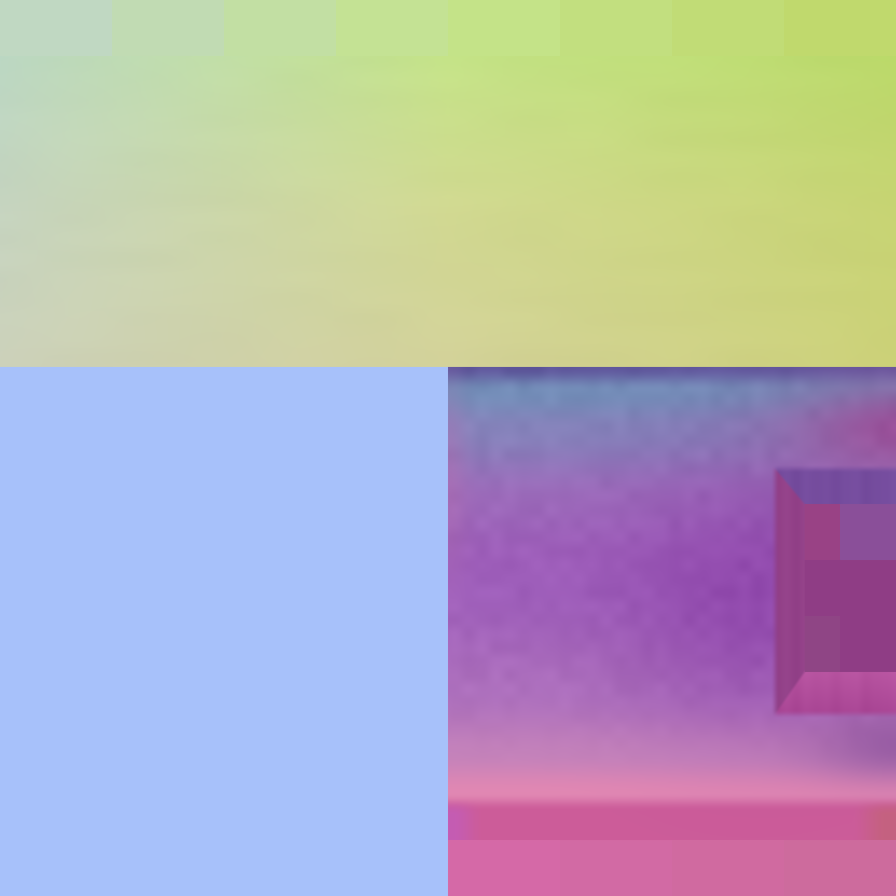
Give the GLSL for this background, as a Shadertoy shader.

```glsl
const float HORIZON = 0.5905;
const float MIDDLE = 0.5;
const float BLOCK = 0.125;

float hash(vec2 p) {
    return fract(sin(dot(p, vec2(127.1, 311.7))) * 43758.5453);
}

float noise(vec2 p) {
    vec2 i = floor(p), f = fract(p);
    f = f * f * (3.0 - 2.0 * f);
    float low = mix(hash(i), hash(i + vec2(1, 0)), f.x);
    float high = mix(hash(i + vec2(0, 1)), hash(i + vec2(1, 1)), f.x);
    return mix(low, high, f.y);
}

// Antialiased step: 0 below the edge, 1 above it
float cut(float edge, float v, float aa) {
    return smoothstep(edge - aa, edge + aa, v);
}

// Antialiased box mask
float box(vec2 p, vec2 lo, vec2 hi, float aa) {
    return cut(lo.x, p.x, aa) * cut(lo.y, p.y, aa)
         * (1.0 - cut(hi.x, p.x, aa)) * (1.0 - cut(hi.y, p.y, aa));
}

// Three colours spread evenly over t = 0..1
vec3 ramp(vec3 a, vec3 b, vec3 c, float t) {
    return t < 0.5 ? mix(a, b, t * 2.0) : mix(b, c, t * 2.0 - 1.0);
}

float glow(vec2 p, vec2 centre, vec2 size) {
    vec2 d = (p - centre) / size;
    return exp(-dot(d, d));
}

vec3 meadow(vec2 p, float aa) {
    float t = clamp((p.y - HORIZON) / (0.9375 - HORIZON), 0.0, 1.0);
    vec3 low = ramp(vec3(0.80, 0.82, 0.73), vec3(0.825, 0.82, 0.60), vec3(0.80, 0.82, 0.47), p.x);
    vec3 mid = ramp(vec3(0.775, 0.83, 0.75), vec3(0.82, 0.85, 0.57), vec3(0.78, 0.83, 0.45), p.x);
    vec3 top = ramp(vec3(0.74, 0.85, 0.77), vec3(0.77, 0.89, 0.53), vec3(0.73, 0.85, 0.41), p.x);
    vec3 col = ramp(low, mid, top, t);
    col += 0.012 * (noise(p * vec2(12.0, 45.0)) - 0.5);

    // Flat blocks along the upper edge
    float blockX = (floor(p.x / BLOCK) + 0.5) * BLOCK;
    vec3 block = ramp(vec3(0.75, 0.84, 0.79), vec3(0.77, 0.895, 0.55), vec3(0.75, 0.845, 0.41), blockX);
    return mix(col, block, cut(0.9375, p.y, aa));
}

vec3 dusk(vec2 p, float aa) {
    // Vertical colour profile, from the floor up
    vec3 col = vec3(0.80, 0.36, 0.60);
    col = mix(col, vec3(0.88, 0.53, 0.70), smoothstep(0.095, 0.115, p.y));
    col = mix(col, vec3(0.77, 0.51, 0.73), smoothstep(0.115, 0.160, p.y));
    col = mix(col, vec3(0.68, 0.44, 0.74), smoothstep(0.150, 0.230, p.y));
    col = mix(col, vec3(0.62, 0.37, 0.73), smoothstep(0.210, 0.350, p.y));
    col = mix(col, vec3(0.61, 0.42, 0.73), smoothstep(0.370, 0.460, p.y));
    col = mix(col, vec3(0.52, 0.51, 0.73), smoothstep(0.440, 0.525, p.y));
    col = mix(col, vec3(0.45, 0.55, 0.72), smoothstep(0.520, 0.562, p.y));
    col = mix(col, vec3(0.37, 0.34, 0.61), smoothstep(0.564, 0.590, p.y));

    // Soft tints and mottling
    col = mix(col, vec3(0.55, 0.26, 0.66), 0.75 * glow(p, vec2(0.84, 0.33), vec2(0.14, 0.13)));
    col = mix(col, vec3(0.62, 0.28, 0.58), 0.85 * glow(p, vec2(1.02, 0.52), vec2(0.14, 0.055)));
    col = mix(col, vec3(0.56, 0.33, 0.62), 0.80 * glow(p, vec2(1.00, 0.17), vec2(0.09, 0.04)));
    col = mix(col, vec3(0.68, 0.42, 0.68), 0.50 * glow(p, vec2(0.50, 0.46), vec2(0.02, 0.10)));
    col += 0.035 * (noise(p * 65.0) - 0.5) * smoothstep(0.12, 0.25, p.y);

    // Tinted ends of the rose band
    float band = 1.0 - smoothstep(0.09, 0.11, p.y);
    col = mix(col, vec3(0.77, 0.36, 0.70), band * (1.0 - smoothstep(0.505, 0.54, p.x)));
    col = mix(col, vec3(0.77, 0.38, 0.50), band * smoothstep(0.95, 0.99, p.x));

    // Flat blocks along the floor
    float blockX = (floor(p.x / BLOCK) + 0.5) * BLOCK;
    vec3 block = mix(vec3(0.84, 0.41, 0.66), vec3(0.80, 0.42, 0.61), (blockX - MIDDLE) * 2.0);
    return mix(block, col, cut(0.0625, p.y, aa));
}

// Bevelled frame open on the right side
vec3 inset(vec3 base, vec2 p, float aa) {
    vec2 outerLo = vec2(0.865, 0.203), outerHi = vec2(1.1, 0.477);
    vec2 innerLo = vec2(0.898, 0.250), innerHi = vec2(1.1, 0.4375);
    float left = (p.x - outerLo.x) / (innerLo.x - outerLo.x);
    float below = (p.y - outerLo.y) / (innerLo.y - outerLo.y);
    float above = (outerHi.y - p.y) / (outerHi.y - innerHi.y);

    vec3 col = vec3(0.58, 0.26, 0.54);
    col = mix(col, vec3(0.46, 0.30, 0.62), smoothstep(-0.08, 0.08, left - above));
    col = mix(col, mix(vec3(0.66, 0.27, 0.58), vec3(0.72, 0.33, 0.63), below),
              smoothstep(-0.08, 0.08, left - below));
    col += 0.03 * (noise(vec2(p.x * 90.0, 3.0)) - 0.5);

    vec3 core = vec3(0.56, 0.24, 0.52);
    core = mix(core, vec3(0.60, 0.26, 0.52), box(p, vec2(0.89, 0.375), vec2(0.9375, 0.45), aa));
    core = mix(core, vec3(0.54, 0.31, 0.60), box(p, vec2(0.9375, 0.375), vec2(1.1, 0.45), aa));
    core = mix(core, vec3(0.56, 0.27, 0.52), box(p, vec2(0.89, 0.24), vec2(0.9375, 0.3125), aa));
    col = mix(col, core, box(p, innerLo, innerHi, aa));
    return mix(base, col, box(p, outerLo, outerHi, 0.005));
}

void mainImage(out vec4 fragColor, in vec2 fragCoord) {
    vec2 p = fragCoord / iResolution.xy;
    float aa = 0.6 / iResolution.y;

    vec3 sky = vec3(0.655, 0.757, 0.98);
    vec3 right = inset(dusk(p, aa), p, aa);
    vec3 lower = mix(sky, right, cut(MIDDLE, p.x, aa));
    vec3 col = mix(lower, meadow(p, aa), cut(HORIZON, p.y, aa));
    fragColor = vec4(col, 1.0);
}
```
